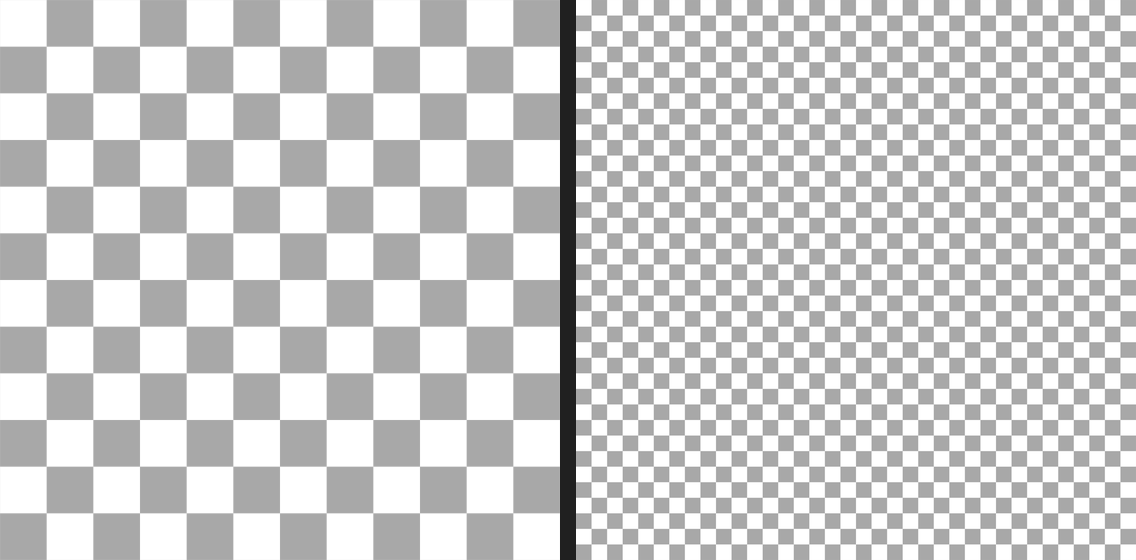
Left: one tile. Right: repeated 3 by 3.
This pattern is drawn by a WebGL 2 fragment shader. Its source:

```glsl
#version 300 es
precision highp float;
// Flat grey and white checkerboard with softly blended square edges.

uniform vec2 u_resolution;
out vec4 outColor;

const float SQUARES = 12.0;        // squares across and down, even so that it tiles
const float EDGE_WIDTH = 0.00195;  // width of the blend, as a share of the canvas
const vec3 GREY = vec3(0.66);
const vec3 WHITE = vec3(1.0);

// Signed distance to the nearest square border, in squares; positive in even squares.
vec2 borderDistance(vec2 cell) {
    return 0.5 - 2.0 * abs(fract(0.5 * cell + 0.25) - 0.5);
}

void main() {
    vec2 uv = gl_FragCoord.xy / u_resolution;

    // Blend over at least one pixel.
    vec2 blend = SQUARES * max(vec2(EDGE_WIDTH), 1.0 / u_resolution);
    vec2 wave = clamp(2.0 * borderDistance(uv * SQUARES) / blend, -1.0, 1.0);

    // The product of the two square waves alternates like a checkerboard.
    float greyAmount = 0.5 + 0.5 * wave.x * wave.y;
    outColor = vec4(mix(WHITE, GREY, greyAmount), 1.0);
}
```
